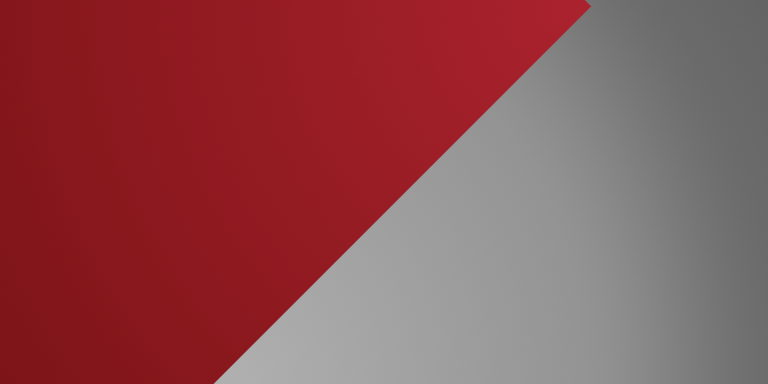
Write a Shadertoy shader that draws this background.

```glsl
// A red panel with a diagonal edge over a grey backdrop, both softly shaded.

// Grey backdrop: brightest at the foot of the diagonal, darker to the right
vec3 greyBackdrop(vec2 p) {
    float d = length((p - vec2(0.6, 0.0)) * vec2(1.0, 0.9));
    return vec3(0.69 - 0.12 * d - 0.1 * smoothstep(0.9, 1.45, d));
}

// Red panel: brightest at its upper right tip, darker to the lower left
vec3 redPanel(vec2 p) {
    float shade = clamp(distance(p, vec2(1.54, 1.0)) / 1.83, 0.0, 1.0);
    return mix(vec3(0.67, 0.135, 0.18), vec3(0.49, 0.08, 0.09), shade);
}

// Signed distance to the panel: a long diagonal and a small cut at the tip
float panelDistance(vec2 p) {
    return max(p.x - p.y - 0.556, p.x + p.y - 2.523) * 0.7071;
}

void mainImage(out vec4 fragColor, in vec2 fragCoord) {
    // Canvas units: height 1, width 2
    vec2 p = 2.0 * fragCoord / iResolution.xy * vec2(1.0, 0.5);
    float pixel = 1.0 / iResolution.y;

    float panelMask = 1.0 - smoothstep(-0.7 * pixel, 0.7 * pixel, panelDistance(p));
    vec3 color = mix(greyBackdrop(p), redPanel(p), panelMask);

    // Fine grain to soften banding
    float grain = fract(sin(dot(fragCoord, vec2(12.9898, 78.233))) * 43758.5453);
    fragColor = vec4(color + (grain - 0.5) / 255.0, 1.0);
}
```
